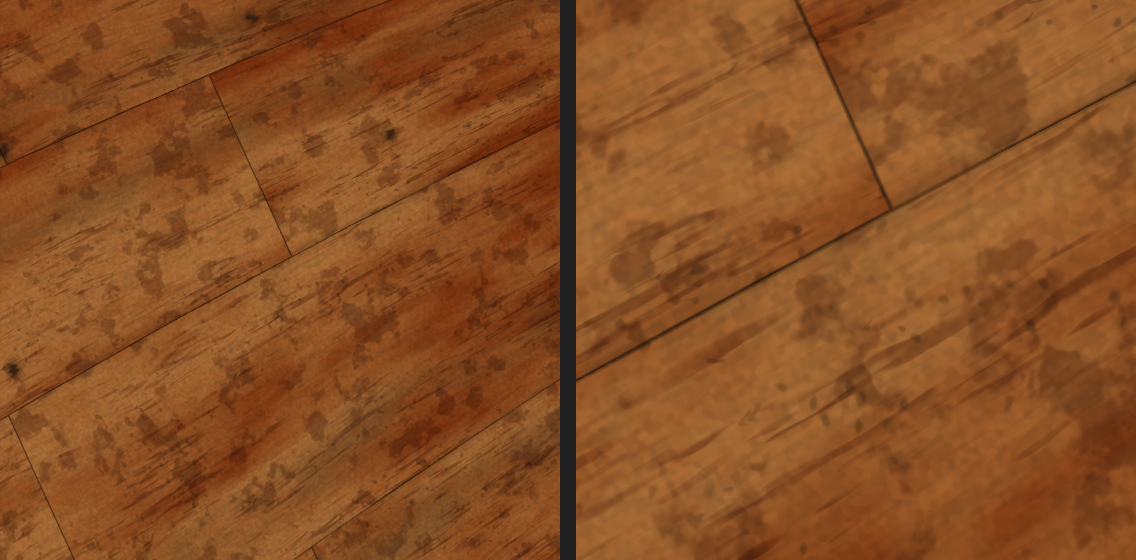
Left: the whole. Right: its middle third, enlarged.
Write a WebGL 2 fragment shader that draws this texture.

```glsl
#version 300 es
precision highp float;
// Warm, worn wooden floor planks in slanted perspective, with stains, grain and knots.

uniform vec2 u_resolution;
out vec4 fragColor;

#define RED_WOOD vec3(0.47, 0.19, 0.05)
#define MID_WOOD vec3(0.57, 0.32, 0.138)
#define TAN_WOOD vec3(0.635, 0.405, 0.20)
#define KNOT_COLOR vec3(0.18, 0.10, 0.05)
#define STAIN_CONTRAST 1.6
#define STREAK_DEPTH 0.36
#define SMOKE_DEPTH 0.2
#define SEAM_WIDTH 0.0022
#define KNOT_SHARE 0.2
#define KNOT_RADIUS 0.075
#define FILM_GRAIN 0.13

vec3 hash3(vec2 p) {
    vec3 q = fract(p.xyx * vec3(0.1031, 0.1030, 0.0973));
    q += dot(q, q.yxz + 33.33);
    return fract((q.xxy + q.yzz) * q.zyx);
}

// Smooth cellular noise: random cell values blended around jittered centres.
float cells(vec2 p) {
    vec2 base = floor(p);
    float total = 0.0, weight = 0.0;
    for (int j = -1; j <= 1; j++)
    for (int i = -1; i <= 1; i++) {
        vec2 cell = base + vec2(i, j);
        vec3 h = hash3(cell);
        vec2 d = p - cell - h.xy;
        float w = exp(-5.0 * dot(d, d));
        total += w * h.z;
        weight += w;
    }
    return total / weight;
}

float layeredCells(vec2 p) {
    float sum = 0.0, amplitude = 0.5;
    for (int i = 0; i < 4; i++) {
        sum += amplitude * cells(p);
        p = p * 2.1 + 11.7;
        amplitude *= 0.55;
    }
    return sum / 1.01;
}

// Scattered soft round spots, present in a share of the cells.
float spots(vec2 p, float share, float radius) {
    vec2 base = floor(p);
    float ink = 0.0;
    for (int j = -1; j <= 1; j++)
    for (int i = -1; i <= 1; i++) {
        vec2 cell = base + vec2(i, j);
        vec3 h = hash3(cell + 53.0);
        float r = radius * mix(0.5, 1.0, fract(h.z * 37.0));
        float d = length(p - cell - h.xy);
        ink = max(ink, step(h.z, share) * (1.0 - smoothstep(0.35 * r, r, d)));
    }
    return ink;
}

void main() {
    vec2 uv = gl_FragCoord.xy / u_resolution;

    // Plank space: whole values of across are seams, along follows the boards.
    float drop = 0.7 + 0.465 * uv.x - 0.05 * uv.x * uv.x - uv.y;
    float across = drop / (0.45 - 0.12 * uv.x);
    across -= 0.286 * max(across - 1.0, 0.0);
    float along = uv.x + 0.457 * uv.y;
    float row = floor(across);
    float joint = mod(0.335 + 0.434 * (row + 1.0), 1.07);
    float piece = 2.0 * row + step(joint, along);
    vec2 seed = vec2(7.3, 13.1) * (piece + 5.0);

    // Gentle bending of the grain.
    float bend = 0.014 * sin(along * 6.0 + row * 2.0) + 0.005 * sin(along * 15.0 + across * 5.0);
    vec2 wood = vec2(along, across + bend);

    // Broad stains, redder towards the right.
    float stain = layeredCells(wood * vec2(2.2, 4.5) + seed);
    float patches = layeredCells(wood * vec2(6.0, 6.0) + seed + 31.0);
    float warmth = 0.5 + STAIN_CONTRAST * (stain - 0.5) + 0.17 - 0.11 * abs(row - 1.0);
    warmth += 0.7 * (patches - 0.5) - 0.36 * smoothstep(0.45, 1.1, uv.x);
    vec3 color = mix(RED_WOOD, MID_WOOD, smoothstep(-0.1, 0.5, warmth));
    color = mix(color, TAN_WOOD, smoothstep(0.4, 0.95, warmth));

    // Smoky band along each board.
    float offset = fract(across) - fract(0.3 + 0.45 * row) + bend;
    float smoke = exp(-90.0 * offset * offset) * smoothstep(0.25, 0.65, patches + 0.1);
    color *= 1.0 - SMOKE_DEPTH * smoke;

    // Thin reddish brown grain streaks, stronger in some patches.
    float longGrain = cells(wood * vec2(10.0, 70.0) + seed);
    float shortGrain = cells(wood * vec2(34.0, 130.0) + seed);
    float rough = smoothstep(0.4, 0.68, layeredCells(wood * vec2(5.0, 9.0) + seed + 71.0));
    float streak = smoothstep(0.52, 0.92, 0.5 * longGrain + 0.5 * shortGrain + 0.08 * rough);
    color *= 1.0 - STREAK_DEPTH * streak * (0.25 + 0.75 * rough) * vec3(0.8, 1.0, 1.1);
    color *= 1.0 + 0.10 * (longGrain - 0.5) + 0.10 * (shortGrain - 0.5);

    // Ragged blotches, pores and knots with a brown halo.
    float blotch = smoothstep(0.57, 0.72, layeredCells(wood * vec2(24.0, 11.0) + seed + 19.0));
    color *= 1.0 - 0.24 * blotch * vec3(0.8, 1.0, 1.1);
    vec2 ragged = vec2(along, across) + 0.012 * (vec2(longGrain, patches) - 0.5);
    float pores = spots(ragged * vec2(75.0, 28.0), 0.18, 0.42) * rough;
    color *= 1.0 - 0.2 * pores;
    vec2 knotSpace = ragged * vec2(4.0, 1.4) + 3.0;
    color *= 1.0 - 0.22 * spots(knotSpace, KNOT_SHARE, 2.0 * KNOT_RADIUS);
    color = mix(color, KNOT_COLOR, 0.8 * spots(knotSpace, KNOT_SHARE, KNOT_RADIUS));

    // Seams between boards and joints at their ends.
    float slope = length(vec2(dFdx(across), dFdy(across)) * u_resolution);
    float seamDistance = abs(across - round(across)) / slope;
    float jointDistance = abs(along - joint) / 1.1;
    float lineWidth = max(SEAM_WIDTH, 1.3 / u_resolution.y);
    float seam = 1.0 - smoothstep(0.1 * lineWidth, lineWidth, seamDistance);
    float jointLine = 1.0 - smoothstep(0.1 * lineWidth, lineWidth, jointDistance);
    float worn = smoothstep(0.3, 0.65, cells(vec2(along * 9.0, row * 3.7)));
    float shadow = exp(-seamDistance * 130.0) * smoothstep(0.35, 0.65, patches);
    color *= 1.0 - 0.16 * shadow;
    color *= 1.0 - max(seam * (0.18 + 0.34 * worn), 0.42 * jointLine);

    // Fine speckle with a slight colour drift.
    float speckle = cells(uv * 230.0) - 0.5;
    float drift = cells(uv * 90.0 + 40.0) - 0.5;
    color *= 1.0 + FILM_GRAIN * (speckle + drift * vec3(0.0, 0.4, 0.7));
    fragColor = vec4(clamp(color, 0.0, 1.0), 1.0);
}
```
